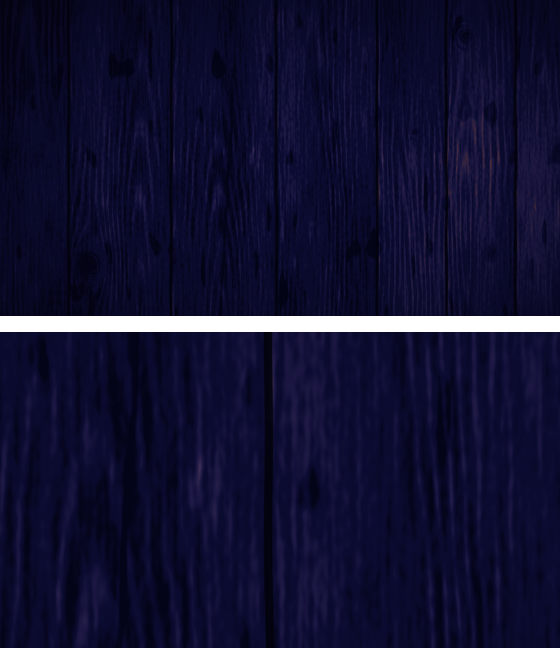
Top, the full canvas; bottom, a detail of the centre.
Reproduce this texture procedurally as a Shadertoy shader.

```glsl
#define PLANKS 7
#define KNOTS 4
#define RING_DENSITY 62.0
#define FIBRE_DENSITY 125.0
#define GAP_HALF_WIDTH 0.0045
#define DEEP vec3(0.014, 0.014, 0.090)
#define NAVY vec3(0.040, 0.040, 0.180)
#define VIOLET vec3(0.105, 0.090, 0.255)
#define PALE vec3(0.300, 0.215, 0.340)
#define RUST vec3(0.320, 0.180, 0.210)

// Plank borders and knots (x, y, radius), in units of the canvas height
const float BORDERS[8] = float[8](-0.06, 0.218, 0.544, 0.877, 1.197, 1.417, 1.637, 1.88);
const vec3 KNOT_LIST[4] = vec3[4](vec3(0.285, 0.165, 0.042), vec3(1.560, 0.200, 0.027),
                                  vec3(1.478, 0.885, 0.028), vec3(1.318, 0.585, 0.013));

float hash(float n) {
    return fract(sin(n * 127.1 + 3.7) * 4375.85);
}

vec2 gradient(vec2 cell) {
    float angle = 6.2832 * hash(dot(cell, vec2(1.37, 7.91)));
    return vec2(cos(angle), sin(angle));
}

float noise(vec2 p) {
    vec2 i = floor(p), f = p - i;
    vec2 u = f * f * f * (f * (f * 6.0 - 15.0) + 10.0);
    vec2 e = vec2(0.0, 1.0);
    float low = mix(dot(gradient(i), f), dot(gradient(i + e.yx), f - e.yx), u.x);
    float high = mix(dot(gradient(i + e), f - e), dot(gradient(i + 1.0), f - 1.0), u.x);
    return 1.4 * mix(low, high, u.y);
}

// Growth-ring coordinate: long arches around a heart line, bent around knots
float ringField(vec2 p, float left, float right, float seed, out float knotShade) {
    vec2 q = p;
    q.x += 0.022 * noise(vec2(p.x * 5.0, p.y * 1.7) + seed * 9.0);
    q.x += 0.004 * noise(vec2(p.x * 22.0, p.y * 8.0) + seed);
    float knotMix = 0.0, knotRing = 0.0;
    knotShade = 0.0;
    for (int i = 0; i < KNOTS; i++) {
        vec3 knot = KNOT_LIST[i];
        if (knot.x < left || knot.x > right) continue;
        vec2 offset = p - knot.xy;
        float around = dot(offset * vec2(1.0, 0.42), offset * vec2(1.0, 0.42));
        float area = knot.z * knot.z;
        q.x -= offset.x * 1.7 * area / (around + 0.5 * area);
        float d = length(offset * vec2(1.0, 0.85)) + 0.005 * noise(p * 35.0);
        float inside = 1.0 - smoothstep(0.75, 1.5, d / knot.z);
        knotMix = max(knotMix, inside);
        knotRing += inside * d * 1.5;
        knotShade = max(knotShade, 1.0 - smoothstep(0.2, 1.1, d / knot.z));
    }
    float heart = mix(left, right, 0.25 + 0.5 * hash(seed + 2.0));
    float apex = mix(-0.3, 0.5, hash(seed + 5.0));
    float taper = 0.03 + 0.10 * hash(seed + 8.0);
    float arches = length(vec2(q.x - heart, taper * (q.y - apex)));
    return mix(arches, knotRing, knotMix);
}

vec3 woodColor(float tone, float warmth) {
    vec3 color = mix(DEEP, NAVY, smoothstep(0.0, 0.35, tone));
    color = mix(color, VIOLET, smoothstep(0.35, 0.68, tone));
    return mix(color, mix(PALE, RUST, warmth), smoothstep(0.62, 1.1, tone));
}

void mainImage(out vec4 fragColor, in vec2 fragCoord) {
    vec2 uv = fragCoord / iResolution.xy;
    vec2 p = uv * vec2(16.0 / 9.0, 1.0);
    float pixel = 1.0 / iResolution.y;

    // Find the plank and the nearest gap
    float left = BORDERS[0], right = BORDERS[PLANKS], seed = 0.0, gap = 1.0, rim = 1.0;
    for (int i = 0; i < PLANKS; i++) {
        float wobble = 0.003 * noise(vec2(p.y * 5.0, float(i) * 3.3));
        float side = p.x - BORDERS[i] - wobble;
        gap = min(gap, abs(side));
        if (side >= 0.0) {
            left = BORDERS[i];
            right = BORDERS[i + 1];
            seed = float(i) + 1.0;
            rim = side;
        }
    }

    // Rings, fibres and broad stains
    float knotShade;
    float rings = RING_DENSITY * ringField(p, left, right, seed, knotShade);
    float ridge = 0.5 + 0.5 * sin(6.2832 * rings);
    ridge = mix(0.4, ridge * ridge, 1.0 - smoothstep(0.3, 0.8, fwidth(rings)));
    float stain = noise(vec2(p.x * 9.0, p.y * 1.2) + seed * 5.3);
    float fibre = noise(vec2(p.x * FIBRE_DENSITY, p.y * 9.0) + seed * 17.0);
    float grit = noise(vec2(p.x * 150.0, p.y * 60.0));
    float ringDepth = 0.30 * smoothstep(-0.5, 0.35, noise(vec2(p.x * 8.0, p.y * 1.5) + seed * 11.0));
    float tone = 0.37 + 0.10 * (hash(seed + 4.0) - 0.5) + ringDepth * (ridge - 0.4);
    tone += 0.22 * stain + 0.22 * fibre + 0.12 * grit;

    // Scuffs, gouges and a slanting split
    float wear = noise(vec2(p.x * 24.0, p.y * 7.0) + 31.0);
    tone += 0.22 * smoothstep(0.45, 0.75, wear) * (0.5 + fibre);
    tone -= 0.30 * smoothstep(0.48, 0.62, -wear);
    float split = abs(p.x - 0.70 - 0.055 * p.y - 0.006 * noise(vec2(p.y * 6.0, 2.0)));
    tone -= 0.35 * (1.0 - smoothstep(0.001, 0.004 + pixel, split)) * (1.0 - smoothstep(0.5, 0.9, p.y));
    tone -= 0.32 * knotShade;

    // Worn rims, warm light from the right, dark corners
    tone += 0.20 * (1.0 - smoothstep(0.005, 0.016, rim)) * (0.5 + fibre);
    float warmth = smoothstep(0.8, 1.6, p.x) * (1.0 - 0.6 * smoothstep(0.4, 1.0, p.y));
    tone += 0.12 * warmth - 0.05 * (1.0 - smoothstep(0.0, 0.5, p.x));
    vec2 corner = uv - vec2(0.54, 0.47);
    float light = 1.12 - 1.15 * dot(corner, corner);
    vec3 color = woodColor(tone * light, warmth) * mix(1.0, light, 0.5);

    float seam = 1.0 - smoothstep(GAP_HALF_WIDTH - pixel, GAP_HALF_WIDTH + pixel, gap);
    color = mix(color, DEEP * 0.55, seam * 0.92);
    fragColor = vec4(color, 1.0);
}
```
